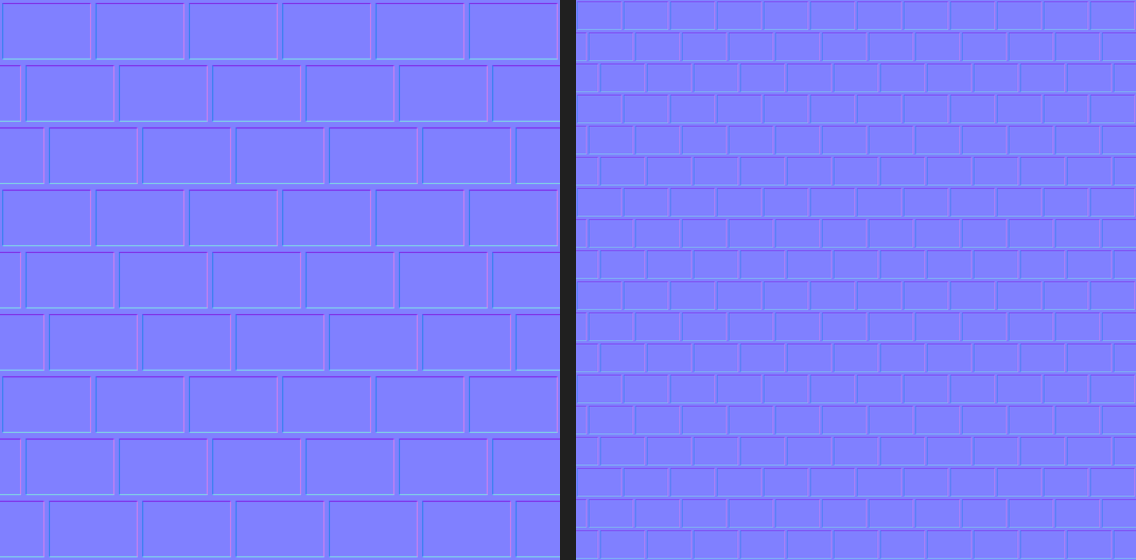
Left: one tile. Right: repeated 2 by 2.
Give the GLSL for this texture map, as a Shadertoy shader.

```glsl
// Tangent-space normal map of flat bricks with thin bevels, laid in quarter-step bond.

// Height profile across a brick edge: 1 on the face, 0 in the mortar.
vec2 edgeHeight(vec2 edgeDist) {
    return 1.0 - smoothstep(-0.0013, 0.0013, edgeDist);
}

void mainImage(out vec4 fragColor, in vec2 fragCoord) {
    vec2 uv = fragCoord / iResolution.xy;
    vec2 pixel = 1.0 / iResolution.xy;
    vec2 bricks = vec2(6.0, 9.0);

    // Rows count down from the top; the shift cycles every three rows.
    vec2 grid = vec2(uv.x, 1.0 - uv.y) * bricks;
    grid.x -= 0.25 * mod(floor(grid.y), 3.0);

    // Position from the brick centre, in canvas units with y up.
    vec2 p = (fract(grid) - 0.5) / bricks * vec2(1.0, -1.0);
    p.y += 0.0003;

    // Brick faces are separated by narrow mortar joints.
    vec2 edgeDist = abs(p) - vec2(0.0784, 0.0496);

    // Average each bevel over the pixel footprint to smooth its edges.
    vec2 inner = edgeHeight(edgeDist - 0.5 * pixel);
    vec2 outer = edgeHeight(edgeDist + 0.5 * pixel);
    vec2 slope = sign(p) * (inner - outer) / pixel * vec2(0.00133, 0.00156);

    // Each bevel ends where the other axis leaves the brick.
    slope *= (0.5 * (inner + outer)).yx;
    slope.y = -slope.y; // green channel points down

    vec3 normal = normalize(vec3(slope, 1.0));
    fragColor = vec4(normal * 0.5 + 0.5, 1.0);
}
```
